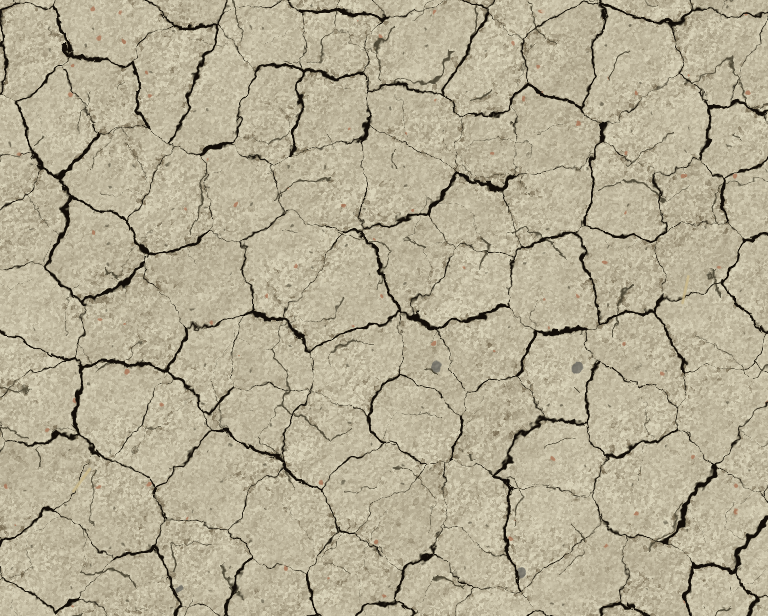
Write a Shadertoy shader that draws this texture.

```glsl
const vec3 SOIL = vec3(0.64, 0.60, 0.50);
const vec3 PALE_SOIL = vec3(0.80, 0.77, 0.67);
const vec3 CRACK_WALL = vec3(0.27, 0.25, 0.18);
const vec3 CRACK_DEPTH = vec3(0.07, 0.05, 0.03);
const vec3 RED_GRIT = vec3(0.66, 0.43, 0.31);
const vec3 GREY_STONE = vec3(0.47, 0.46, 0.42);
const vec3 STRAW = vec3(0.80, 0.73, 0.54);
const vec2 LIGHT_STEP = vec2(-0.0018, 0.0022);

vec2 hash2(vec2 cell) {
    vec3 q = fract(cell.xyx * vec3(0.1031, 0.1030, 0.0973));
    q += dot(q, q.yzx + 33.33);
    return fract((q.xx + q.yz) * q.zy);
}

// Layered sines, each octave turned and bent
float ripple(vec2 p) {
    float sum = 0.0, amp = 0.5;
    for (int i = 0; i < 5; i++) {
        sum += amp * sin(p.x + 1.7 * sin(p.y));
        p = mat2(0.8, 0.6, -0.6, 0.8) * p * 1.9 + 2.3;
        amp *= 0.6;
    }
    return sum;
}

vec2 warp(vec2 p, float frequency, float amount) {
    return p + amount * vec2(ripple(p * frequency), ripple(p.yx * frequency + 17.0));
}

// Cellular noise: distance to the nearest seed, random value of its cell
vec2 cellular(vec2 p) {
    vec2 base = floor(p), nearest = vec2(8.0, 0.0);
    for (int y = -1; y <= 1; y++)
    for (int x = -1; x <= 1; x++) {
        vec2 cell = base + vec2(x, y);
        vec2 rnd = hash2(cell);
        float d = length(cell + rnd - p);
        if (d < nearest.x) nearest = vec2(d, fract(rnd.x * 7.0 + rnd.y * 13.0));
    }
    return nearest;
}

// Signed distance to cracks between plates (x) and plate tone (y);
// every border has its own half width, negative ones stay closed
vec2 cracks(vec2 p, float scale, float closed, float open) {
    p *= scale;
    vec2 base = floor(p), home = base, toHome = vec2(8.0);
    for (int y = -1; y <= 1; y++)
    for (int x = -1; x <= 1; x++) {
        vec2 cell = base + vec2(x, y);
        vec2 toSeed = cell + 0.08 + 0.84 * hash2(cell + scale) - p;
        if (dot(toSeed, toSeed) < dot(toHome, toHome)) { toHome = toSeed; home = cell; }
    }
    float dist = 8.0;
    for (int y = -2; y <= 2; y++)
    for (int x = -2; x <= 2; x++) {
        if (x == 0 && y == 0) continue;
        vec2 cell = home + vec2(x, y);
        vec2 toSeed = cell + 0.08 + 0.84 * hash2(cell + scale) - p;
        float border = dot(0.5 * (toHome + toSeed), normalize(toSeed - toHome)) / scale;
        float chance = hash2(home + cell + 57.0).x;
        dist = min(dist, border - mix(closed, open, chance * chance));
    }
    return vec2(dist, hash2(home + 91.0).y);
}

float soilHeight(vec2 p) {
    return 0.30 * cellular(p * 27.0).x + 0.12 * cellular(p * 120.0 + 9.0).x
         + 0.13 * ripple(p * 60.0);
}

// Scattered capsules, round when halfLength is zero
float scattered(vec2 p, float scale, float chance, float radius, float halfLength, float soft) {
    vec2 cell = floor(p * scale);
    vec2 rnd = hash2(cell + scale), pick = hash2(cell + scale + 43.0);
    vec2 offset = (fract(p * scale) - 0.25 - 0.5 * rnd) / scale;
    vec2 axis = vec2(cos(6.283 * pick.y), sin(6.283 * pick.y));
    offset -= axis * clamp(dot(offset, axis), -halfLength, halfLength);
    float d = length(offset) - radius * (0.5 + rnd.y);
    return step(pick.x, chance) * smoothstep(soft, -soft, d);
}

void mainImage(out vec4 fragColor, in vec2 fragCoord) {
    vec2 p = fragCoord / iResolution.y;
    float soft = max(0.6 / iResolution.y, 0.0013);

    // Rough crack network, broken up by small crumbs
    vec2 rough = warp(p, 34.0, 0.011);
    rough += 0.0024 * (cellular(p * 75.0).y - 0.5);
    vec2 plate = cracks(rough, 8.2, 0.0006, 0.0036);
    vec2 hairline = cracks(warp(rough, 21.0, 0.006) + 3.7, 12.5, -0.0026, 0.0016);
    float wide = plate.x + 0.0008 * ripple(p * 55.0 + 5.0);
    float fine = hairline.x + 0.0005 * ripple(p * 70.0 + 11.0);
    float rim = smoothstep(0.012, 0.0, min(wide, fine + 0.003));

    // Soil tone from plates, relief and grain
    vec2 bumpy = warp(p, 60.0, 0.004);
    float relief = soilHeight(bumpy + LIGHT_STEP) - soilHeight(bumpy);
    float patches = smoothstep(-0.5, 0.7, ripple(p * 23.0 + 40.0));
    float tone = 0.70 + 0.18 * (plate.y - 0.5) + 0.10 * ripple(p * 16.0);
    tone += relief * (2.8 + 2.6 * patches + 2.0 * rim) + 0.06 * rim;
    tone += (0.6 + 0.4 * patches) * (cellular(p * 270.0).y - 0.5);

    // Dark crumbs, denser along the cracks
    float crumb = cellular(bumpy * 130.0 + 21.0).y;
    tone -= 1.0 * smoothstep(0.0, 0.1, crumb - 0.95 + 0.26 * rim * patches);
    vec3 color = mix(SOIL, PALE_SOIL, clamp(tone, -1.0, 1.35));

    // Grit, pits and stones
    color = mix(color, RED_GRIT, 0.75 * scattered(bumpy, 22.0, 0.13, 0.0027, 0.0, soft));
    color = mix(color, PALE_SOIL * 1.06, 0.7 * scattered(bumpy, 27.0, 0.2, 0.0024, 0.0, soft));
    color = mix(color, CRACK_WALL, 0.6 * scattered(bumpy, 31.0, 0.16, 0.0014, 0.001, soft));
    float stoneShade = 1.0 + 1.5 * relief;
    color = mix(color, GREY_STONE * stoneShade, scattered(bumpy, 9.0, 0.04, 0.006, 0.002, soft));

    // Hairlines first, then the open cracks, then straw
    color = mix(color, CRACK_WALL, 0.9 * smoothstep(soft, -soft, fine));
    vec3 gap = mix(CRACK_WALL, CRACK_DEPTH, smoothstep(0.0003, -0.0018, wide));
    color = mix(color, gap, smoothstep(soft, -soft, wide));
    color = mix(color, STRAW, 0.8 * scattered(p, 3.0, 0.12, 0.0018, 0.022, soft));
    fragColor = vec4(color, 1.0);
}
```
